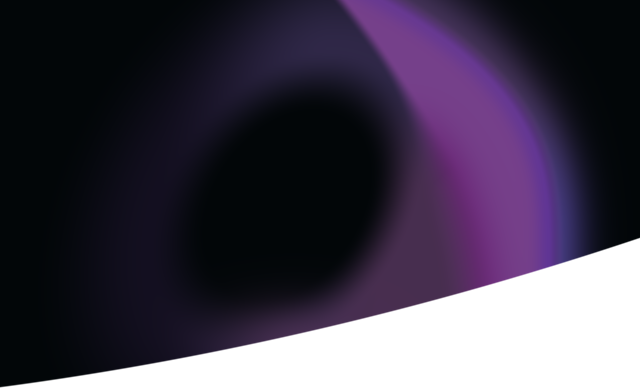
Reproduce this background procedurally as a WebGL 2 fragment shader.

```glsl
#version 300 es
precision highp float;
// A dim indigo ring crossed by a glowing purple ribbon, above a white curved base.

uniform vec2 u_resolution;
out vec4 fragColor;

const float ASPECT = 1.652;

// Colours
const vec3 NIGHT   = vec3(0.008, 0.024, 0.032);
const vec3 INDIGO  = vec3(0.075, 0.060, 0.125);
const vec3 SLATE   = vec3(0.185, 0.155, 0.280);
const vec3 PLUM    = vec3(0.280, 0.180, 0.310);
const vec3 ORCHID  = vec3(0.460, 0.250, 0.540);
const vec3 MAGENTA = vec3(0.420, 0.160, 0.470);
const vec3 VIOLET  = vec3(0.360, 0.200, 0.590);
const vec3 HALO_TOP = vec3(0.270, 0.200, 0.350);
const vec3 HALO_LOW = vec3(0.270, 0.230, 0.500);
const vec3 PAPER   = vec3(1.0);

// Ring: a tilted ellipse around a dark hole
const vec2 RING_CENTRE = vec2(0.742, 0.473);
const vec2 RING_AXIS   = vec2(0.568, 0.823);
const vec2 RING_RADII  = vec2(0.380, 0.270);

// Ribbon: left edge is a parabola, right edge a power curve
const vec3  LEFT_EDGE   = vec3(0.882, 0.816, -0.466);
const float RIGHT_LIMIT = 1.430;
const float RIGHT_BEND  = 1.344;
const float RIGHT_POWER = 2.8;
const float RIGHT_DEPTH = 0.66;
const float HALO_WIDTH  = 0.085;

// Base: height as a parabola of x
const vec3 BASE_CURVE = vec3(0.002, 0.1316, 0.0614);

float parabola(vec3 k, float t) {
    return k.x + t * (k.y + t * k.z);
}

float ringRadius(vec2 p) {
    vec2 q = p - RING_CENTRE;
    vec2 local = vec2(dot(q, RING_AXIS), dot(q, vec2(RING_AXIS.y, -RING_AXIS.x)));
    return length(local / RING_RADII);
}

// Signed distance past the right edge of the ribbon, corrected for its slope
float pastRibbon(vec2 p) {
    float rest = max(RIGHT_DEPTH - (1.0 - p.y), 0.0001);
    float edge = RIGHT_LIMIT - RIGHT_BEND * pow(rest, RIGHT_POWER);
    float slope = RIGHT_BEND * RIGHT_POWER * pow(rest, RIGHT_POWER - 1.0);
    return (p.x - edge) / sqrt(1.0 + slope * slope);
}

vec3 ringLayer(vec2 p, float past) {
    float r = ringRadius(p);
    float inside = 1.0 - smoothstep(-0.04, 0.02, past);
    float lowerRight = smoothstep(0.65, 0.98, p.x) * (1.0 - smoothstep(0.50, 0.80, p.y)) * inside;
    float fade = 1.0 - smoothstep(1.15, 2.15, r);
    float amount = smoothstep(0.68, 1.15, r) * max(fade, lowerRight);
    vec3 tint = mix(INDIGO, SLATE, smoothstep(0.40, 0.85, p.x));
    tint = mix(tint, PLUM, lowerRight);
    vec3 col = mix(NIGHT, tint, amount);

    // Soft light that closes the ring at its foot
    vec2 foot = (p - vec2(0.76, 0.12)) / vec2(0.19, 0.10);
    return mix(col, PLUM * 1.1, 0.75 * exp(-dot(foot, foot)));
}

vec3 ribbonLayer(vec3 col, vec2 p, float past) {
    float depth = 1.0 - p.y;
    float inner = p.x - parabola(LEFT_EDGE, depth);
    float low = smoothstep(0.15, 0.60, depth);

    // Halo outside the right edge
    float outward = max(past, 0.0) / HALO_WIDTH;
    float halo = exp(-outward * outward) * smoothstep(-0.03, 0.02, past);
    col = mix(col, mix(HALO_TOP, HALO_LOW, low), halo);

    // Body: magenta on the left, violet along the right
    float glow = exp(-pow(inner / 0.075, 2.0));
    vec3 body = mix(ORCHID, MAGENTA, glow * smoothstep(0.20, 0.45, depth));
    float rim = exp(-pow((past + 0.010) / 0.035, 2.0));
    body = mix(body, VIOLET, rim * mix(0.55, 0.85, low));

    float softness = mix(0.025, 0.095, low);
    float cover = smoothstep(-softness, softness * 0.6, inner);
    cover *= 1.0 - smoothstep(-0.015, 0.030, past);
    return mix(col, body, cover);
}

void main() {
    vec2 p = gl_FragCoord.xy / u_resolution * vec2(ASPECT, 1.0);
    float past = pastRibbon(p);
    vec3 col = ribbonLayer(ringLayer(p, past), p, past);

    // White base with a smooth edge
    float pixel = 1.0 / u_resolution.y;
    float above = p.y - parabola(BASE_CURVE, p.x);
    col = mix(PAPER, col, smoothstep(-pixel, pixel, above));
    fragColor = vec4(col, 1.0);
}
```
